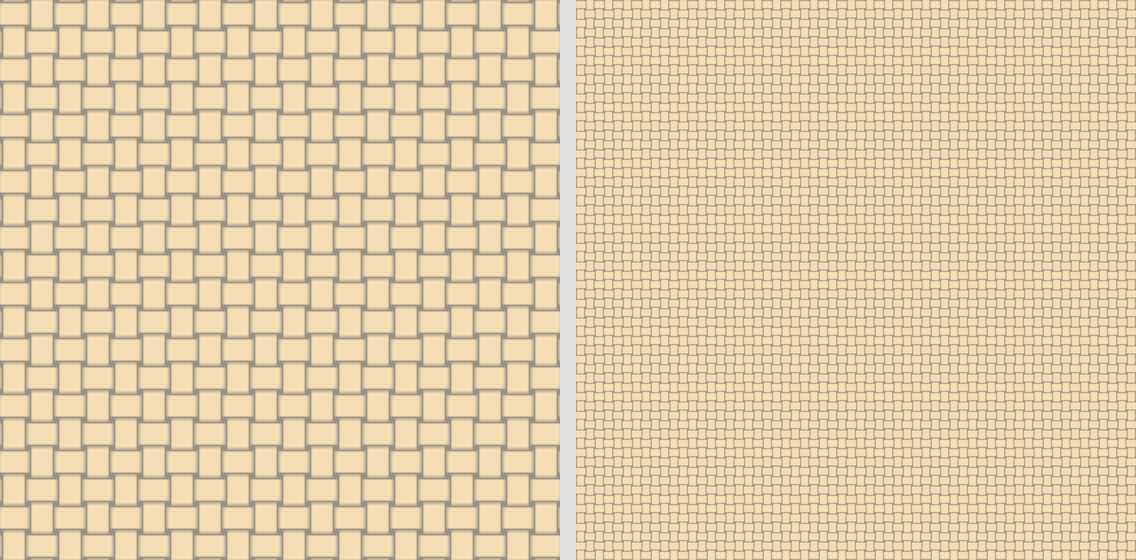
Left, the tile; right, the same tile 3 across and 3 down.
Reproduce this pattern procedurally as a Shadertoy shader.

```glsl
// Plain basket weave of flat cream strands with soft shadows over grey gaps.

const float STRANDS = 20.0;     // strands each way; even, so the weave tiles
const float HALF_WIDTH = 0.41;  // half a strand's width, in cells
const float RIM = 0.05;         // width of the dark edge line, in cells
const vec3 STRAND = vec3(0.955, 0.872, 0.715);
const vec3 GAP = vec3(0.605, 0.575, 0.535);

// Visible part of one strand; distances are measured from its centre.
vec3 strandColor(float across, float along, float rim) {
    float halfLength = 1.0 - HALF_WIDTH;

    // Shadow where the strand dips under its neighbours, and a faint side one
    float endShade = 0.19 * smoothstep(halfLength - 0.17, halfLength - 0.02, along);
    float sideShade = 0.12 * smoothstep(HALF_WIDTH - 0.09, HALF_WIDTH - 0.01, across);
    vec3 shaded = STRAND * (1.0 - endShade) * (1.0 - sideShade);

    // Soft dark rim that fades into the gap
    float sides = 1.0 - smoothstep(HALF_WIDTH - rim, HALF_WIDTH, across);
    float ends = 1.0 - smoothstep(halfLength - rim, halfLength, along);
    return mix(GAP, shaded, sides * ends);
}

vec3 weave(vec2 p, float rim) {
    vec2 cell = floor(p);
    vec2 d = abs(fract(p) - 0.5);

    // Alternate which direction lies on top: x is across it, y along it
    bool horizontalOnTop = mod(cell.x + cell.y, 2.0) > 0.5;
    d = horizontalOnTop ? d.yx : d;

    // The neighbouring strand's end reaches into the gap beside the top one
    vec3 top = strandColor(d.x, d.y, rim);
    vec3 neighbour = strandColor(d.y, 1.0 - d.x, rim);
    return max(top, neighbour);
}

void mainImage(out vec4 fragColor, in vec2 fragCoord) {
    vec2 uv = fragCoord / iResolution.xy;
    float pixel = STRANDS / min(iResolution.x, iResolution.y);
    float rim = max(RIM, 1.4 * pixel);
    fragColor = vec4(weave(uv * STRANDS, rim), 1.0);
}
```
